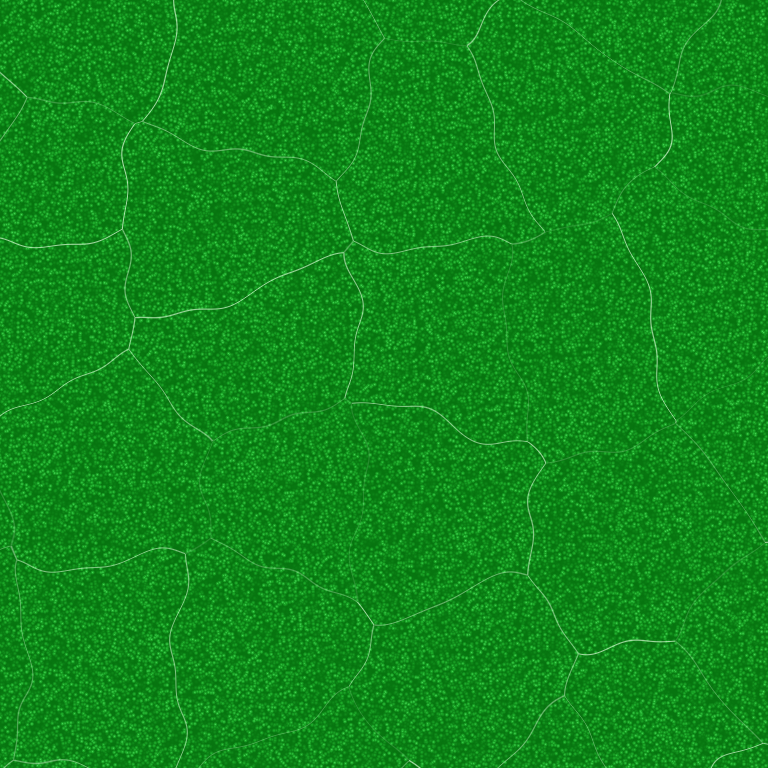
Reproduce this texture procedurally as a Shadertoy shader.

```glsl
// Speckled green ground crossed by fine, wandering pale veins.

const float GRAINS = 285.0;         // grain cells across the canvas
const float GRAIN_RADIUS = 0.9;     // in grain cells
const float VEIN_CELLS = 4.5;       // vein-bounded plates across the canvas
const float VEIN_HALF_WIDTH = 0.0007;
const float VEIN_MIN = 0.12;        // opacity of the faintest vein
const float VEIN_MAX = 0.85;        // opacity of the strongest vein
const vec3 DARK_GREEN  = vec3(0.025, 0.455, 0.060);
const vec3 MID_GREEN   = vec3(0.110, 0.660, 0.160);
const vec3 LIGHT_GREEN = vec3(0.260, 0.810, 0.320);
const vec3 VEIN_COLOR  = vec3(0.760, 0.930, 0.750);

vec3 hash3(vec2 p) {
    vec3 q = fract(p.xyx * vec3(0.1031, 0.1030, 0.0973));
    q += dot(q, q.yxz + 33.33);
    return fract((q.xxy + q.yzz) * q.zyx);
}

// Cellular noise: the brightest soft dot covering p, mostly dim
float grain(vec2 p) {
    vec2 cell = floor(p);
    float brightest = 0.0;
    for (int y = -1; y <= 1; y++)
    for (int x = -1; x <= 1; x++) {
        vec2 id = cell + vec2(x, y);
        vec3 h = hash3(id + 17.0);
        float cover = max(0.0, 1.0 - distance(p, id + h.xy) / GRAIN_RADIUS);
        brightest = max(brightest, h.z * h.z * cover);
    }
    return brightest;
}

// Layered sines that bend straight plate borders into wandering lines
vec2 wander(vec2 p) {
    vec2 w = 0.0100 * sin(p.yx * 29.0 + 3.0 * sin(p * 7.0) + vec2(0.4, 2.1));
    w += 0.0035 * sin(p.yx * 68.0 + 2.0 * sin(p * 13.0) + vec2(1.7, 4.3));
    return p + w;
}

vec2 platePoint(vec2 id) {
    return id + 0.08 + 0.84 * hash3(id + 71.0).xy;
}

// Voronoi border: x = distance to the nearest border, y = its random strength
vec2 plateBorder(vec2 p) {
    vec2 cell = floor(p), nearestId = cell, nearest = vec2(0.0);
    float best = 1e3;
    for (int y = -1; y <= 1; y++)
    for (int x = -1; x <= 1; x++) {
        vec2 id = cell + vec2(x, y);
        vec2 offset = platePoint(id) - p;
        float d = dot(offset, offset);
        if (d < best) { best = d; nearestId = id; nearest = offset; }
    }
    vec2 border = vec2(1e3, 0.0);
    for (int y = -2; y <= 2; y++)
    for (int x = -2; x <= 2; x++) {
        if (x == 0 && y == 0) continue;
        vec2 id = nearestId + vec2(x, y);
        vec2 offset = platePoint(id) - p;
        float d = dot(0.5 * (nearest + offset), normalize(offset - nearest));
        // The sum of both ids gives each side of a border the same strength
        if (d < border.x) border = vec2(d, hash3(id + nearestId + 211.0).z);
    }
    return border;
}

void mainImage(out vec4 fragColor, in vec2 fragCoord) {
    vec2 uv = fragCoord / iResolution.y;
    float pixel = 1.0 / iResolution.y;

    // Grainy ground
    float g = grain(uv * GRAINS);
    vec3 color = mix(DARK_GREEN, MID_GREEN, smoothstep(0.0, 1.0, g / 0.55) * 0.2
                     + 0.8 * min(g / 0.55, 1.0));
    color = mix(color, LIGHT_GREEN, clamp((g - 0.55) / 0.35, 0.0, 1.0));

    // Pale veins, each with its own opacity
    vec2 border = plateBorder(wander(uv) * VEIN_CELLS + 3.0);
    float cover = clamp(0.5 + (VEIN_HALF_WIDTH - border.x / VEIN_CELLS) / pixel, 0.0, 1.0);
    color = mix(color, VEIN_COLOR, cover * mix(VEIN_MIN, VEIN_MAX, border.y));

    fragColor = vec4(color, 1.0);
}
```
